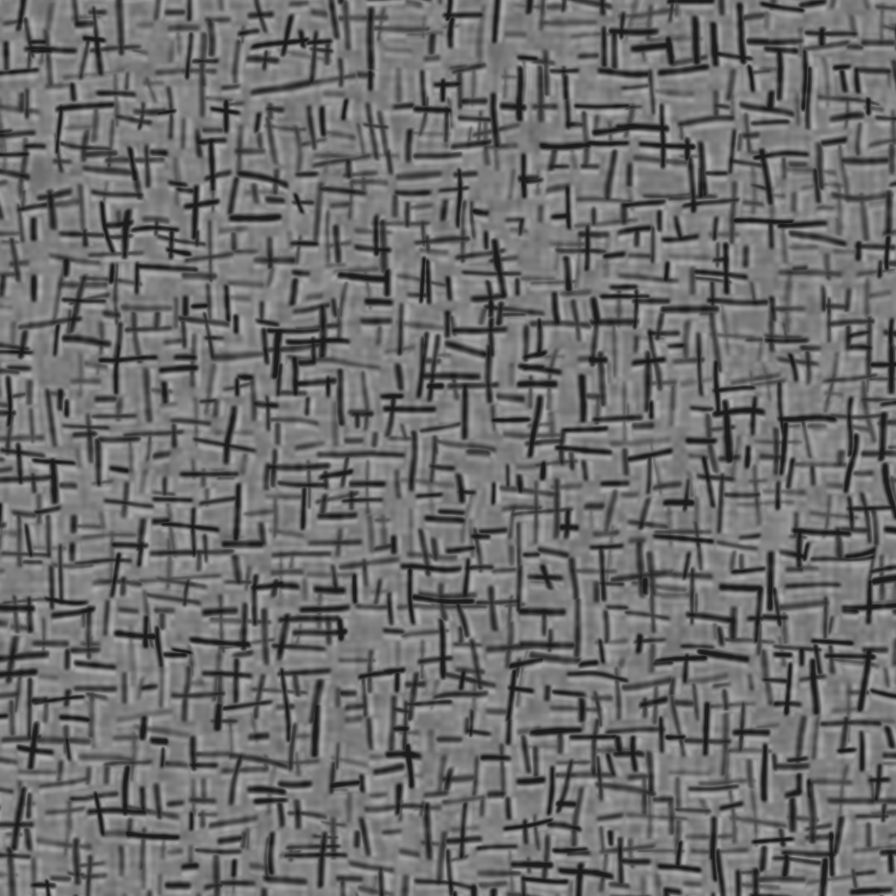
Reproduce this texture procedurally as a three.js fragment shader.

```glsl
// Grey woven relief: short dark horizontal and vertical scratches with pale rims.
varying vec2 vUv;

const float BASE_GREY = 0.49;
const float DARKEST = 0.11;
const float RIM_LIGHT = 0.14;
const float GRAIN = 0.11;
const vec2 CELL = vec2(0.050, 0.025); // along and across a scratch

float hash(vec2 p, float seed) {
  vec3 q = fract(vec3(p.xyx) * 0.1031 + seed * 0.137);
  q += dot(q, q.yzx + 33.33);
  return fract((q.x + q.y) * q.z);
}

float valueNoise(vec2 p, float seed) {
  vec2 i = floor(p);
  vec2 f = fract(p);
  f = f * f * (3.0 - 2.0 * f);
  float low = mix(hash(i, seed), hash(i + vec2(1.0, 0.0), seed), f.x);
  float high = mix(hash(i + vec2(0.0, 1.0), seed), hash(i + 1.0, seed), f.x);
  return mix(low, high, f.y);
}

float bell(float x, float width) {
  float t = x / width;
  return exp(-t * t);
}

// Returns groove depth in x and rim brightness in y; rimSide picks the lit side.
vec2 scratches(vec2 p, float rimSide, float seed) {
  vec2 home = floor(p / CELL);
  vec2 relief = vec2(0.0);
  for (int j = -1; j <= 1; j++) {
    for (int i = -1; i <= 1; i++) {
      vec2 id = home + vec2(float(i), float(j));
      vec2 jitter = vec2(hash(id, seed), hash(id, seed + 1.0));
      vec2 d = p - (id + jitter) * CELL;
      float halfLength = mix(0.010, 0.036, pow(hash(id, seed + 2.0), 1.4));
      float slant = hash(id, seed + 3.0) - 0.5;
      float across = d.y - d.x * slant * abs(slant) * 0.8;
      float width = mix(0.0027, 0.0040, hash(id, seed + 4.0));
      float depth = mix(0.10, 0.42, hash(id, seed + 5.0));
      float body = 1.0 - smoothstep(halfLength - 0.004, halfLength + 0.003, abs(d.x));
      float groove = bell(across, width) * depth;
      float rim = bell(across - rimSide * 0.0068, 0.0036);
      rim += 0.45 * bell(across + rimSide * 0.0068, 0.0030);
      relief = max(relief, body * vec2(groove, rim * (0.4 + depth * 1.4)));
    }
  }
  return relief;
}

// Faint fibres along both axes plus a fine speckle, centred on zero.
float fibreGrain(vec2 p) {
  float flat_ = valueNoise(p * vec2(38.0, 150.0), 21.0);
  float upright = valueNoise(p * vec2(150.0, 38.0), 22.0);
  float speckle = valueNoise(p * 135.0, 23.0);
  return (flat_ + upright + speckle) / 3.0 - 0.5;
}

void main() {
  // Slight waviness keeps the weave from looking ruled.
  vec2 wobble = vec2(valueNoise(vUv * 24.0, 31.0), valueNoise(vUv * 24.0, 32.0));
  vec2 p = vUv + (wobble - 0.5) * 0.006;

  vec2 weft = scratches(p, -1.0, 1.0);
  vec2 warp = scratches(p.yx, 1.0, 11.0);

  // Crossing grooves deepen a little, and rims fade inside them.
  float groove = max(weft.x, warp.x) + 0.25 * min(weft.x, warp.x);
  float rim = max(weft.y, warp.y) * (1.0 - smoothstep(0.02, 0.20, groove));

  float grey = BASE_GREY - groove + rim * RIM_LIGHT + fibreGrain(vUv) * GRAIN * 2.0;
  gl_FragColor = vec4(vec3(clamp(grey, DARKEST, 0.68)), 1.0);
}
```
